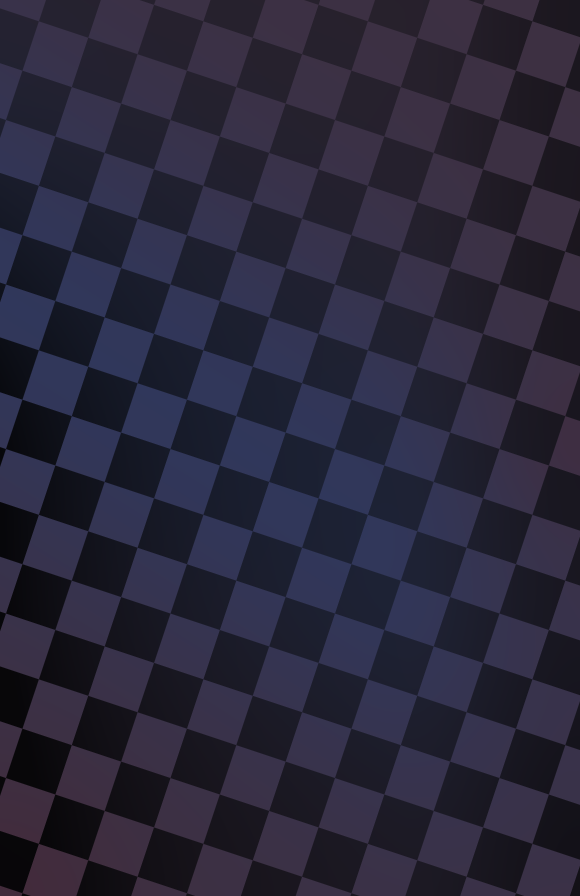
This pattern is drawn by a WebGL 1 fragment shader. Its source:

```glsl
precision highp float;
// Tilted checkerboard of muted indigo and near-black squares.
// A rotated grid gives the checks; a diagonal blue band tints both tones,
// and soft shadows at the edges deepen only the dark squares.
uniform vec2 u_resolution;

// Antialiased checker: 1 on light squares, 0 on dark ones.
float checker(vec2 cell, float pixel) {
  vec2 wave = abs(mod(cell - 0.5, 2.0) - 1.0) - 0.5;
  vec2 side = clamp(2.0 * wave / pixel, -1.0, 1.0);
  return 0.5 - 0.5 * side.x * side.y;
}

// Strength of the blue band, fading towards the right edge.
float blueBand(vec2 p) {
  float offset = dot(p, vec2(0.53, 0.85)) - 0.568;
  return exp(-offset * offset / 0.07) * (1.0 - 0.65 * smoothstep(0.4, 0.65, p.x));
}

// Brightness of the dark squares.
float darkShade(vec2 p) {
  float left = 0.82 * exp(-p.x / 0.2) * (1.0 - smoothstep(0.45, 1.0, p.y));
  float bottom = 0.17 * (1.0 - smoothstep(0.0, 0.35, p.y));
  float right = 0.3 * smoothstep(0.45, 0.65, p.x);
  return max(1.0 - left - bottom - right, 0.2);
}

// Round falloff around a point.
float glow(vec2 p, vec2 center, float radius) {
  vec2 d = (p - center) / radius;
  return exp(-dot(d, d));
}

void main() {
  // Canvas heights as units; the grid is tilted by a slope of one in three.
  vec2 p = gl_FragCoord.xy / u_resolution.y;
  float size = 0.05806;
  vec2 along = vec2(3.0, -1.0) / sqrt(10.0);
  vec2 fromCorner = p - vec2(0.0434, 0.609);
  vec2 cell = vec2(dot(fromCorner, along), dot(fromCorner, vec2(-along.y, along.x))) / size;

  // Both tones shift from plum to blue inside the band.
  float blue = blueBand(p);
  vec3 light = mix(vec3(0.238, 0.188, 0.26), vec3(0.19, 0.215, 0.355), blue);
  vec3 dark = mix(vec3(0.153, 0.127, 0.172), vec3(0.125, 0.148, 0.23), blue);
  dark *= darkShade(p);

  // Faint warm glows at the lower left and the right edge.
  float warm = glow(p, vec2(0.0), 0.15) + 0.7 * glow(p, vec2(0.65, 0.5), 0.08);
  light += warm * vec3(0.022, -0.02, -0.03);

  float lightMask = checker(cell, 1.0 / (size * u_resolution.y));
  gl_FragColor = vec4(mix(dark, light, lightMask), 1.0);
}
```
